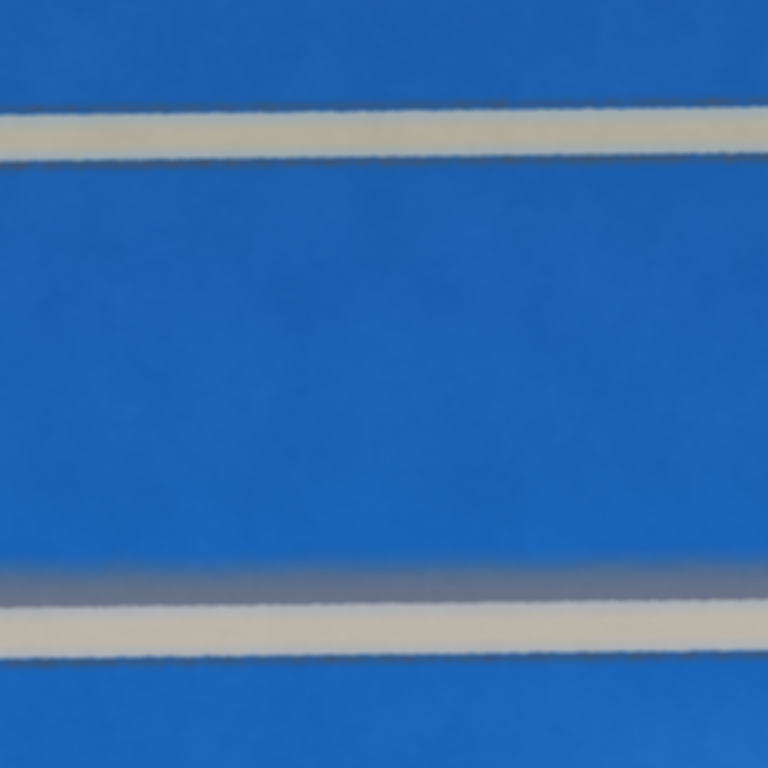
This texture is drawn by a WebGL 1 fragment shader. Its source:

```glsl
precision highp float;
// Blue painted boards crossed by two slightly tilted cream strips, the lower one with a grey shadow.
uniform vec2 u_resolution;

vec2 gradientDir(vec2 cell) {
  vec2 h = vec2(dot(cell, vec2(127.1, 311.7)), dot(cell, vec2(269.5, 183.3)));
  return fract(sin(h) * 43758.5) * 2.0 - 1.0;
}

float gradientNoise(vec2 p) {
  vec2 i = floor(p);
  vec2 f = fract(p);
  vec2 u = f * f * f * (f * (f * 6.0 - 15.0) + 10.0);
  float a = dot(gradientDir(i), f);
  float b = dot(gradientDir(i + vec2(1.0, 0.0)), f - vec2(1.0, 0.0));
  float c = dot(gradientDir(i + vec2(0.0, 1.0)), f - vec2(0.0, 1.0));
  float d = dot(gradientDir(i + vec2(1.0, 1.0)), f - vec2(1.0, 1.0));
  return mix(mix(a, b, u.x), mix(c, d, u.x), u.y);
}

float fbm(vec2 p) {
  float sum = 0.0;
  float amp = 0.5;
  for (int i = 0; i < 3; i++) {
    sum += amp * gradientNoise(p);
    p = p * 2.1 + 7.3;
    amp *= 0.55;
  }
  return sum;
}

// Soft coverage of the interval from low to high
float band(float v, float low, float high, float soft) {
  return smoothstep(low - soft, low + soft, v) * (1.0 - smoothstep(high - soft, high + soft, v));
}

// Thin soft line centred on a height
float line(float v, float centre, float width) {
  float d = (v - centre) / width;
  return exp(-d * d);
}

void main() {
  vec2 uv = gl_FragCoord.xy / u_resolution;

  // Height along the tilt, with a slightly ragged edge
  float ragged = 0.002 * gradientNoise(uv * vec2(75.0, 30.0));
  float v = uv.y - 0.0108 * uv.x + ragged;
  float mottle = fbm(uv * vec2(9.0, 7.0));
  float grain = fbm(uv * vec2(40.0, 48.0));

  // Blue boards, a little brighter toward the bottom
  vec3 col = mix(vec3(0.105, 0.393, 0.725), vec3(0.11, 0.372, 0.68), smoothstep(0.0, 1.0, uv.y));
  col += vec3(0.025, 0.03, 0.04) * mottle + 0.018 * grain;
  col += vec3(0.03, 0.025, 0.02) * smoothstep(0.5, 1.0, uv.x) * (1.0 - smoothstep(0.0, 0.14, uv.y));

  // Faint, broken greyish rims beside the strips
  float rim = 0.75 * line(v, 0.857, 0.0075) + 0.95 * line(v, 0.785, 0.0085) + 0.85 * line(v, 0.137, 0.008);
  rim *= 0.85 + 0.6 * gradientNoise(uv * vec2(45.0, 12.0));
  col = mix(col, vec3(0.23, 0.335, 0.47), clamp(rim, 0.0, 1.0));

  // Grey shadow above the lower strip, fading into the blue
  float shadow = smoothstep(0.200, 0.208, v) * (1.0 - smoothstep(0.238, 0.284, v + 0.012 * mottle));
  vec3 shadowColor = mix(vec3(0.405, 0.445, 0.53), vec3(0.31, 0.42, 0.56), smoothstep(0.215, 0.26, v));
  col = mix(col, shadowColor + 0.02 * grain, shadow);

  // Upper cream strip with cool, pale edges
  float upper = band(v, 0.7905, 0.8500, 0.0055);
  float upperEdge = line(v, 0.795, 0.009) + line(v, 0.845, 0.011);
  vec3 upperColor = mix(vec3(0.695, 0.678, 0.62), vec3(0.625, 0.67, 0.69), clamp(upperEdge, 0.0, 1.0));
  col = mix(col, upperColor + 0.02 * grain + 0.02 * mottle, upper);

  // Lower cream strip, warmer and lighter
  float lower = band(v, 0.1425, 0.2085, 0.0055);
  float lowerEdge = line(v, 0.147, 0.009) + line(v, 0.203, 0.010);
  vec3 lowerColor = mix(vec3(0.735, 0.71, 0.665), vec3(0.675, 0.69, 0.71), clamp(lowerEdge, 0.0, 1.0));
  col = mix(col, lowerColor + 0.02 * grain + 0.02 * mottle, lower);

  gl_FragColor = vec4(clamp(col, 0.0, 1.0), 1.0);
}
```
